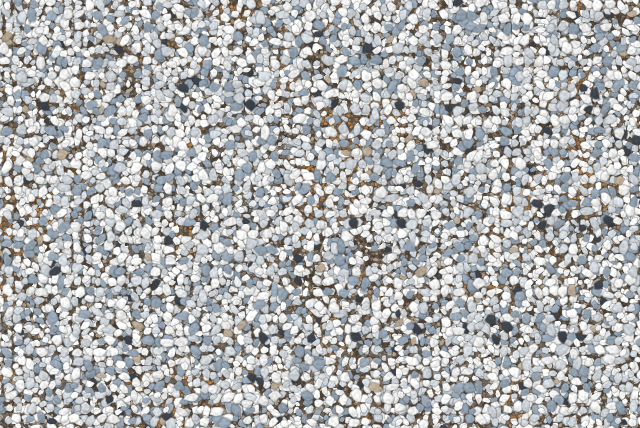
Give the GLSL for this texture, as a Shadertoy shader.

```glsl
// Washed gravel: angular white, pale and blue-grey chips packed over brown grit.
// Each layer is a jittered grid of rounded random polygons, painted bottom to top;
// slow noise thins the chips in places and stains the grit with rust.

const float TAU = 6.2832;
const float SIDES = 6.0;
const vec2 LIGHT = vec2(-0.5, 0.86);

const vec3 WHITE = vec3(0.95, 0.955, 0.95);
const vec3 PALE = vec3(0.81, 0.835, 0.855);
const vec3 SLATE = vec3(0.58, 0.64, 0.70);
const vec3 COAL = vec3(0.24, 0.26, 0.29);
const vec3 SAND = vec3(0.72, 0.66, 0.58);
const vec3 EARTH = vec3(0.48, 0.44, 0.40);
const vec3 SOIL = vec3(0.25, 0.22, 0.19);
const vec3 RUST = vec3(0.66, 0.44, 0.22);

float hash(vec2 p) {
    return fract(sin(dot(p, vec2(127.1, 311.7))) * 43758.5453);
}

float noise(vec2 p) {
    vec2 i = floor(p);
    vec2 f = fract(p);
    f = f * f * (3.0 - 2.0 * f);
    float low = mix(hash(i), hash(i + vec2(1.0, 0.0)), f.x);
    float high = mix(hash(i + vec2(0.0, 1.0)), hash(i + 1.0), f.x);
    return mix(low, high, f.y);
}

float fbm(vec2 p) {
    return 0.55 * noise(p) + 0.3 * noise(p * 2.1 + 7.3) + 0.15 * noise(p * 4.3 + 3.1);
}

vec2 rotate(vec2 p, float angle) {
    float c = cos(angle);
    float s = sin(angle);
    return vec2(c * p.x - s * p.y, s * p.x + c * p.y);
}

// Rounded irregular polygon: 1 on its outline, 0 at its centre.
float chipShape(vec2 p, vec2 id) {
    float sum = 0.0;
    for (float k = 0.0; k < SIDES; k++) {
        float angle = (k + 0.6 * hash(id + k * 3.7)) * TAU / SIDES;
        float reach = mix(0.72, 1.1, hash(id + k * 5.3 + 1.9));
        sum += pow(max(dot(p, vec2(cos(angle), sin(angle))) / reach, 0.0), 10.0);
    }
    return pow(sum, 0.1);
}

vec3 stoneColor(float pick) {
    if (pick < 0.50) return WHITE;
    if (pick < 0.77) return PALE;
    if (pick < 0.955) return SLATE;
    return pick < 0.98 ? COAL : SAND;
}

vec3 gritColor(float pick, float stain) {
    vec3 color = pick < 0.35 ? SAND : (pick < 0.72 ? EARTH : SOIL);
    if (pick < 0.12) color = PALE;
    return mix(color, RUST * (0.6 + pick), stain);
}

// Paints one layer of chips over the colour below; grit = 1 for soil grains.
vec3 paintLayer(vec3 below, vec2 uv, float density, float seed, float size,
                float keep, float grit, float stain) {
    vec2 p = uv * density + seed * 3.17;
    float blur = 0.05 + 0.7 * density / iResolution.y / size;
    vec3 color = below;
    for (float y = -1.0; y <= 1.0; y++) {
        for (float x = -1.0; x <= 1.0; x++) {
            vec2 cell = floor(p) + vec2(x, y);
            vec2 id = cell + seed * 17.0;
            if (hash(id + 9.1) > keep) continue;
            vec2 jitter = vec2(hash(id + 2.3), hash(id + 4.7)) - 0.5;
            float radius = size * mix(0.72, 1.25, hash(id + 6.1));
            vec2 offset = (p - cell - 0.5 - 0.6 * jitter) / radius;
            float stretch = mix(1.0, 1.3, hash(id + 8.9));
            vec2 local = rotate(offset, TAU * hash(id + 3.3)) * vec2(stretch, 1.0 / stretch);
            float d = chipShape(local, id);

            // Surface: flat tint, slope toward the light, cloudy mottling.
            float pick = hash(id + 12.7);
            vec3 tint = mix(stoneColor(pick), gritColor(pick, stain), grit);
            float tone = 1.0 + 0.10 * (hash(id + 15.1) - 0.5);
            tone += 0.05 * dot(offset, LIGHT) - 0.07 * smoothstep(0.7, 1.0, d);
            tone += 0.16 * (noise(offset * 2.6 + id * 5.0) - 0.5);

            // Contact shadow, then the chip itself.
            color *= 1.0 - 0.24 * (1.0 - smoothstep(1.0, 1.35, d));
            color = mix(color, tint * tone, 1.0 - smoothstep(1.0 - blur, 1.0 + blur, d));
        }
    }
    return color;
}

void mainImage(out vec4 fragColor, in vec2 fragCoord) {
    vec2 uv = fragCoord / iResolution.y;

    // Slow variation: bare patches and rust stains.
    float bare = smoothstep(0.48, 0.78, fbm(uv * 7.0 + 21.0));
    float stain = 0.12 + 0.6 * smoothstep(0.52, 0.75, fbm(uv * 9.0 + 40.0));
    float keep = 0.95 - 0.28 * bare;

    // Soil bed and fine grit.
    vec3 color = mix(SOIL, EARTH, noise(uv * 130.0));
    color = paintLayer(color, uv, 95.0, 1.0, 0.42, 0.9, 1.0, stain);
    color = paintLayer(color, uv, 76.0, 2.0, 0.36, 0.6, 1.0, stain);

    // Stone chips, from small and buried to large and exposed.
    color = paintLayer(color, uv, 50.0, 3.0, 0.43, keep, 0.0, stain);
    color = paintLayer(color, uv, 43.0, 4.0, 0.42, keep, 0.0, stain);
    color = paintLayer(color, uv, 37.0, 5.0, 0.40, keep - 0.08, 0.0, stain);

    fragColor = vec4(clamp(color, 0.0, 1.0), 1.0);
}
```
